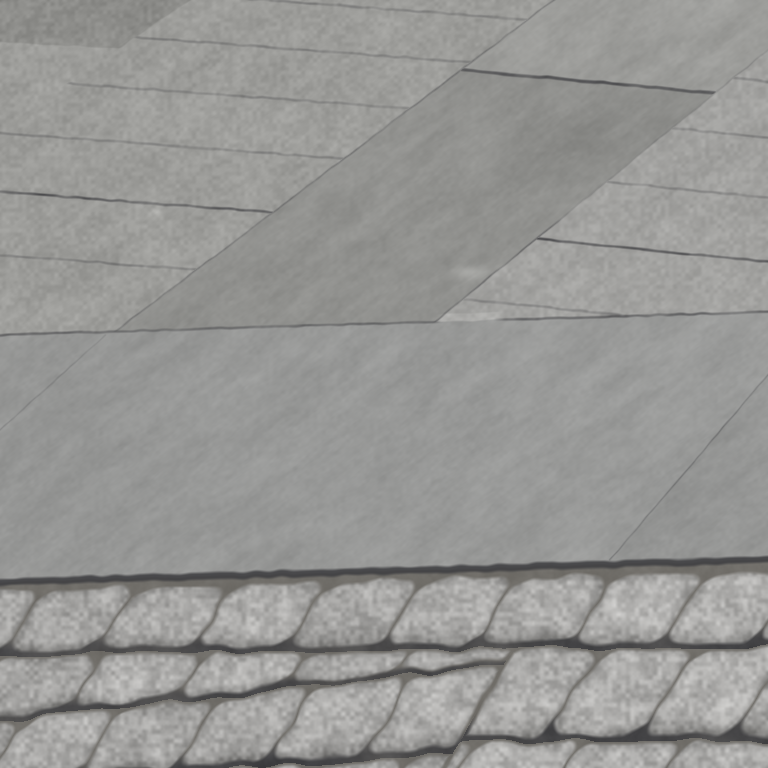
This texture is drawn by a WebGL 2 fragment shader. Its source:

```glsl
#version 300 es
precision highp float;
// Grey stone paving in slanting perspective above a broad kerb and rows of cobbles.
// Slabs are split by signed line distances; cobbles are sheared, rounded boxes
// repeated along each course. Hashed value noise adds grain, mottling and wear.

uniform vec2 u_resolution;
out vec4 outColor;

// Lines are (height at left edge, slope), with y measured down from the top.
const vec2 KERB_TOP = vec2(0.436, -0.030);
const vec2 KERB_BOTTOM = vec2(0.758, -0.029);
const vec2 BAND_LEFT = vec2(0.545, -0.756);
const vec2 BAND_RIGHT = vec2(0.881, -0.816);
const vec2 FAR_BAND = vec2(0.170, -0.688);
const vec3 LEFT_SLAB = vec3(0.612, 0.612, 0.600);
const vec3 RIGHT_SLAB = vec3(0.635, 0.634, 0.625);
const vec3 BAND_STONE = vec3(0.567, 0.568, 0.557);
const vec3 KERB_STONE = vec3(0.594, 0.597, 0.592);
const vec3 COBBLE = vec3(0.675, 0.672, 0.665);
const vec3 SIDE_GAP = vec3(0.44, 0.43, 0.41);
const vec3 DEEP_GAP = vec3(0.25, 0.25, 0.26);
const vec3 SEAM = vec3(0.30, 0.30, 0.31);
const float SOFT = 0.0016;
const float SEAM_WIDTH = 0.0016;
const float STREAK_SLOPE = 0.6;

float hash(vec2 p) {
  vec3 q = fract(p.xyx * vec3(0.1031, 0.1030, 0.0973));
  q += dot(q, q.yzx + 33.33);
  return fract((q.x + q.y) * q.z);
}

float noise(vec2 p) {
  vec2 i = floor(p), f = fract(p);
  f = f * f * (3.0 - 2.0 * f);
  return mix(mix(hash(i), hash(i + vec2(1, 0)), f.x),
             mix(hash(i + vec2(0, 1)), hash(i + vec2(1, 1)), f.x), f.y);
}

float fbm(vec2 p) {
  float sum = 0.0, gain = 0.5;
  for (int i = 0; i < 4; i++) {
    sum += gain * (noise(p) - 0.5);
    p = p * 2.03 + 17.0;
    gain *= 0.55;
  }
  return sum;
}

// Signed distance to a line, positive below it.
float below(vec2 p, vec2 l) { return (p.y - l.x - l.y * p.x) / sqrt(1.0 + l.y * l.y); }
float fill(float d) { return smoothstep(-SOFT, SOFT, d); }
float stroke(float d, float w) { return 1.0 - smoothstep(w - SOFT, w + SOFT, abs(d)); }
float spot(vec2 p, vec2 c, vec2 r) { vec2 q = (p - c) / r; return exp(-dot(q, q)); }

float segment(vec2 p, vec2 a, vec2 b) {
  vec2 ab = b - a;
  return length(p - a - ab * clamp(dot(p - a, ab) / dot(ab, ab), 0.0, 1.0));
}

vec3 paving(vec2 p) {
  vec2 w = p + 0.002 * vec2(0, noise(p * 70.0) - 0.5);
  float leftD = below(w, BAND_LEFT), rightD = below(w, BAND_RIGHT), kerbD = below(w, KERB_TOP);
  float farD = below(w, FAR_BAND);
  float inLeft = 1.0 - fill(leftD), inRight = fill(rightD), upper = 1.0 - fill(kerbD);
  float wear = 0.55 + 0.6 * noise(p * vec2(35, 20));
  float crossD = below(w, vec2(0.0345, 0.0935));

  // Slab tones
  vec3 col = mix(BAND_STONE + 0.045 * (1.0 - fill(crossD)), LEFT_SLAB, inLeft);
  col = mix(col, RIGHT_SLAB, inRight);
  float corner = (1.0 - fill(farD)) * (1.0 - fill(below(w, vec2(0.055, 0.05))));
  col -= 0.065 * corner;
  col -= 0.035 * spot(p, vec2(0.77, 0.18), vec2(0.09, 0.04)) * (1.0 - inRight);
  col += 0.10 * spot(p, vec2(0.61, 0.355), vec2(0.022, 0.009));
  col += 0.10 * spot(p, vec2(0.205, 0.277), vec2(0.008, 0.005));

  // Cross joints on both sides, spread wider towards the viewer
  float seams = 0.0;
  for (int i = 0; i < 6; i++) {
    float k = float(i), grow = 0.0026 * k * k;
    float a = below(w, vec2(-0.026 + 0.0586 * k + grow, 0.075));
    float b = below(w, vec2(0.0065 + 0.0703 * k + grow, 0.100));
    float reach = i < 3 ? fill(farD) : 1.0;
    seams = max(seams, stroke(a, SEAM_WIDTH) * inLeft * reach * (i == 4 ? 0.85 : 0.36));
    seams = max(seams, stroke(b, SEAM_WIDTH) * inRight * (i == 3 ? 0.90 : 0.34));
  }
  float inBand = (1.0 - inLeft) * (1.0 - inRight);
  seams = max(seams, stroke(crossD, 0.002) * inBand * 0.85);
  seams = max(seams, stroke(leftD, 0.001) * 0.50);
  seams = max(seams, stroke(rightD, 0.001) * mix(0.25, 0.65, smoothstep(0.26, 0.32, p.y)));
  col = mix(col, SEAM, seams * wear);

  // Kerb slabs and their joints
  vec3 kerb = KERB_STONE + 0.02 * (p.x - 0.4);
  float rightSeam = segment(w, vec2(1.02, 0.465), vec2(0.794, 0.729));
  kerb -= 0.02 * fill(below(p, vec2(1.658, -1.17)));
  kerb = mix(kerb, SEAM, stroke(rightSeam, 0.0008) * 0.5 * wear);
  kerb = mix(kerb, SEAM, stroke(segment(w, vec2(0.137, 0.436), vec2(0, 0.56)), 0.0008) * 0.3 * wear);
  col = mix(kerb, col, upper);
  float gap = smoothstep(0.56, 0.58, p.x) * (1.0 - smoothstep(0.64, 0.66, p.x));
  col = mix(col, SEAM, stroke(kerbD, SEAM_WIDTH) * 0.7 * wear * (1.0 - gap));
  col += 0.05 * gap * stroke(kerbD + 0.005, 0.005);

  // Slanted mottling and fine grain
  vec2 s = vec2(p.x, p.y + STREAK_SLOPE * p.x);
  col += 0.07 * fbm(s * vec2(16, 38)) + 0.045 * fbm(s * vec2(60, 120));
  return col + 0.06 * (noise(p * 190.0) - 0.5) * mix(0.35, 1.0, upper * (1.0 - inBand));
}

vec3 cobbles(vec2 p) {
  vec2 w = p + 0.010 * vec2(noise(p * 32.0) - 0.5, noise(p * 32.0 + 50.0) - 0.5);
  float split = w.x - 0.67 + 0.6 * (w.y - 0.846);
  bool rightSide = split > 0.0;
  // Course limits, then pitch and first centre of the course under this point
  float y0 = 0.767 - 0.026 * w.x, y1 = 0.853 - 0.012 * w.x;
  float y2 = rightSide ? 0.964 : 0.940 - 0.115 * w.x;
  float y3 = rightSide ? 1.060 : 1.022 - 0.070 * w.x;
  float row = step(y1, w.y) + step(y2, w.y) + step(y3, w.y);
  vec2 span = row < 0.5 ? vec2(y0, y1) : row < 1.5 ? vec2(y1, y2) : row < 2.5 ? vec2(y2, y3) : vec2(y3, y3 + 0.09);
  vec2 course = row < 0.5 ? vec2(0.123, 0.091) : row < 1.5 ? (rightSide ? vec2(0.121, 0.686) : vec2(0.139, 0.039))
    : (rightSide ? vec2(0.137, 0.658) : vec2(0.125, 0.065));
  float tall = span.y - span.x, mid = 0.5 * (span.x + span.y);
  float u = (w.x + 0.65 * (w.y - mid) - course.y) / course.x + 0.5;
  float tone = hash(vec2(floor(u) + 40.0, row + (rightSide ? 9.0 : 3.0)));
  float v = (w.y - mid) / tall;

  // Rounded, sheared block
  float radius = min(0.018, 0.3 * tall);
  vec2 q = abs(vec2((fract(u) - 0.5) * course.x * 0.88, w.y - mid + 0.002));
  q -= vec2(0.44 * course.x - 0.002, 0.5 * tall - 0.005) - radius;
  float d = length(max(q, 0.0)) + min(max(q.x, q.y), 0.0) - radius;
  if (row > 0.5) d = max(d, 0.004 - abs(split));

  vec3 stone = COBBLE + 0.05 * (tone - 0.5) - 0.10 * smoothstep(0.15, 0.5, v);
  stone += 0.17 * fbm(p * 45.0) + 0.14 * (noise(p * 170.0) - 0.5);
  stone -= 0.07 * smoothstep(-0.012, 0.0, d);
  float depth = smoothstep(0.15, 0.42, v) * (0.55 + 0.5 * noise(p * 14.0));
  vec3 hollow = mix(SIDE_GAP, DEEP_GAP, clamp(depth, 0.0, 1.0)) + 0.08 * fbm(p * 60.0);
  return mix(stone, hollow, smoothstep(-0.003, 0.003, d));
}

void main() {
  vec2 p = gl_FragCoord.xy / u_resolution;
  p.y = 1.0 - p.y;
  float edge = below(p, KERB_BOTTOM) + 0.003 * (noise(p * 60.0) - 0.5);
  vec3 col = mix(paving(p), cobbles(p), fill(edge));
  col = mix(col, DEEP_GAP, 0.9 * (1.0 - smoothstep(0.002, 0.007, abs(edge))));
  outColor = vec4(clamp(col, 0.0, 1.0), 1.0);
}
```
